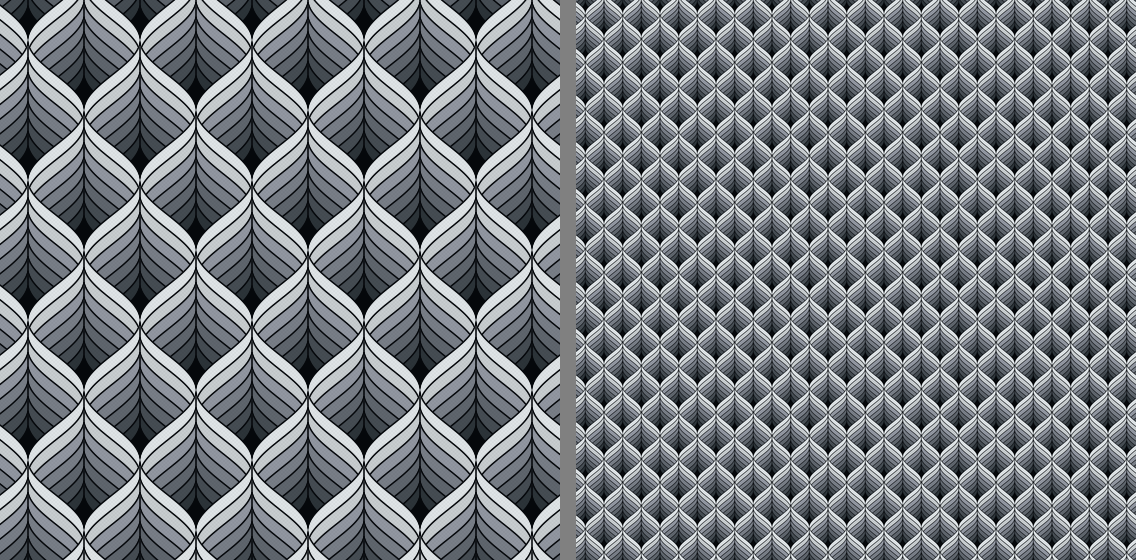
Left, the tile; right, the same tile 3 across and 3 down.
Reproduce this pattern procedurally as a WebGL 1 fragment shader.

```glsl
precision highp float;
// Staggered ogee leaves, five across and four down, each cut by a centre rib.
// Every leaf is filled with copies of its upper S-curve shifted downwards,
// giving outlined bands that darken from pale grey to a black tip.

uniform vec2 u_resolution;

const float PI = 3.14159265;
const vec2 REPEATS = vec2(5.0, 4.0);
const vec2 APEX = vec2(0.25, 0.714);   // first leaf apex, in repeats
const float BAND_STEP = 0.21;          // band height, in half leaf heights
const float BAND_COUNT = 7.0;
const float LINE_HALF = 0.00135;       // half line width, in canvas units
const float WEAVE_COUNT = 150.0;
const vec3 INK = vec3(0.02, 0.03, 0.045);

// Drop of the S-curve at sideways offset d (both run from 0 to 1).
float curveDrop(float d) {
  return acos(clamp(1.0 - 2.0 * d, -1.0, 1.0)) / PI;
}

float curveSlope(float d) {
  return 1.0 / (PI * sqrt(max(d * (1.0 - d), 1e-4)));
}

// Returns offset from the rib, depth below the upper edge, full depth here.
vec3 leafCoords(vec2 q) {
  float column = floor(q.x);
  float offset = q.x - column;
  float drop = curveDrop(offset);
  float depth = mod(mod(column, 2.0) - q.y - drop, 2.0);
  float span = 2.0 - 2.0 * drop;
  // Past the lower edge lies the leaf of the column to the right.
  if (depth > span) return vec3(1.0 - offset, depth - span, 2.0 - span);
  return vec3(offset, depth, span);
}

vec3 bandColor(float band) {
  if (band > BAND_COUNT - 0.5) return INK;
  vec3 pale = mix(vec3(0.86, 0.88, 0.89), vec3(0.77, 0.79, 0.80), band);
  vec3 shade = mix(vec3(0.56, 0.58, 0.62), vec3(0.17, 0.20, 0.22),
                   (band - 2.0) / (BAND_COUNT - 3.0));
  return band < 1.5 ? pale : shade;
}

// Distance to the nearest rib, outline or band edge, in canvas units.
float lineDistance(vec3 leaf, vec2 halfSize) {
  float edge = clamp(floor(leaf.y / BAND_STEP + 0.5), 0.0, BAND_COUNT);
  float gap = min(abs(leaf.y - edge * BAND_STEP), leaf.z - leaf.y);
  float slope = curveSlope(leaf.x) * halfSize.y / halfSize.x;
  float curve = gap * halfSize.y / sqrt(1.0 + slope * slope);
  return min(curve, leaf.x * halfSize.x);
}

// Fine dotted mesh, from -1 to 1.
float weave(vec2 uv, float count) {
  vec2 wave = cos(2.0 * PI * count * uv);
  return wave.x * wave.y;
}

void main() {
  vec2 uv = gl_FragCoord.xy / u_resolution;
  float pixel = 1.0 / min(u_resolution.x, u_resolution.y);
  vec3 leaf = leafCoords(2.0 * (uv * REPEATS - APEX));

  vec3 color = bandColor(min(floor(leaf.y / BAND_STEP), BAND_COUNT));
  color *= 1.0 + 0.025 * weave(uv, WEAVE_COUNT);

  float dist = lineDistance(leaf, 0.5 / REPEATS);
  float ink = 1.0 - smoothstep(LINE_HALF - 0.6 * pixel, LINE_HALF + 0.6 * pixel, dist);
  gl_FragColor = vec4(mix(color, INK, ink), 1.0);
}
```
